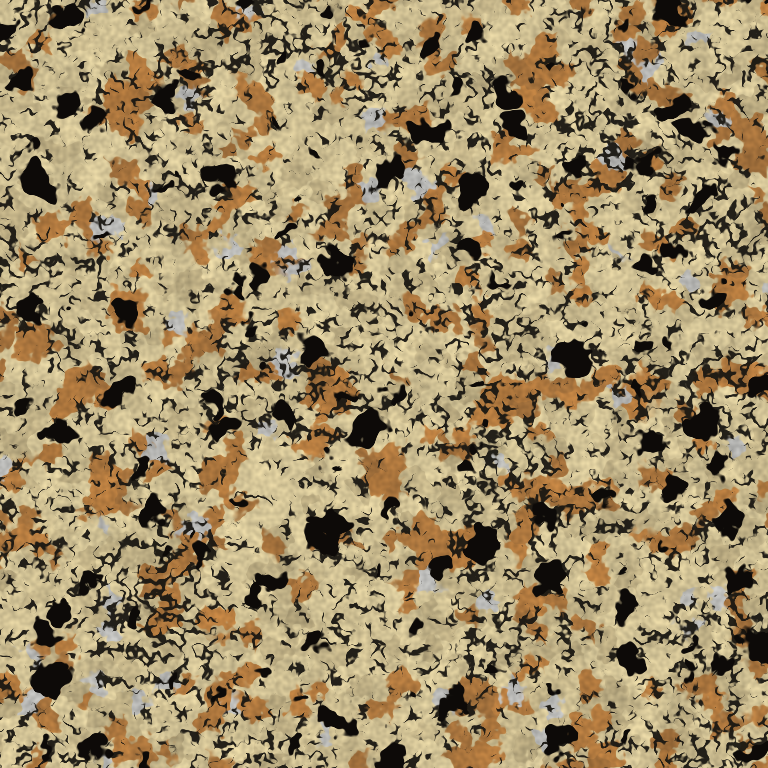
Write a Shadertoy shader that draws this texture.

```glsl
const vec3 CREAM = vec3(0.84, 0.78, 0.60);
const vec3 DULL_CREAM = vec3(0.71, 0.65, 0.49);
const vec3 ORANGE = vec3(0.72, 0.49, 0.25);
const vec3 BROWN = vec3(0.62, 0.43, 0.23);
const vec3 QUARTZ = vec3(0.72, 0.72, 0.71);
const vec3 VEIN = vec3(0.10, 0.09, 0.07);
const vec3 MICA = vec3(0.05, 0.04, 0.03);

const float GRAIN_SCALE = 42.0;      // grains across the canvas
const float GRAIN_SHARPNESS = 24.0;
const float PATCH_SCALE = 15.0;      // clusters of orange grains
const float ORANGE_LEVEL = 0.20;
const float QUARTZ_SHARE = 0.025;
const float VEIN_SCALE = 62.0;
const float VEIN_WIDTH = 0.19;
const float VEIN_SOFTNESS = 0.07;
const float MICA_SCALE = 13.0;       // black flakes across the canvas
const float MICA_SHARE = 0.78;
const float MICA_SOFTNESS = 0.025;
const vec2 MICA_RADIUS = vec2(0.09, 0.36);

vec2 hash2(vec2 p) {
    vec3 q = fract(p.xyx * vec3(0.1031, 0.1030, 0.0973));
    q += dot(q, q.yzx + 33.33);
    return fract((q.xx + q.yz) * q.zy);
}

float cornerSlope(vec2 cell, vec2 corner, vec2 f) {
    float angle = 6.2832 * hash2(cell + corner).x;
    return dot(vec2(cos(angle), sin(angle)), f - corner);
}

float gradientNoise(vec2 p) {
    vec2 i = floor(p), f = fract(p);
    vec2 u = f * f * f * (f * (f * 6.0 - 15.0) + 10.0);
    float low = mix(cornerSlope(i, vec2(0, 0), f), cornerSlope(i, vec2(1, 0), f), u.x);
    float high = mix(cornerSlope(i, vec2(0, 1), f), cornerSlope(i, vec2(1, 1), f), u.x);
    return mix(low, high, u.y);
}

vec2 warp(vec2 p, float scale) {
    return vec2(gradientNoise(p * scale + 17.0), gradientNoise(p * scale + 71.0));
}

// Mineral colour of one grain
vec3 grainColor(vec2 cell) {
    vec2 pick = hash2(cell + 301.0);
    float patchiness = gradientNoise(cell * PATCH_SCALE / GRAIN_SCALE + 5.3);
    float orange = step(ORANGE_LEVEL, patchiness + 0.5 * (pick.x - 0.5));
    vec3 color = mix(CREAM, DULL_CREAM, pick.y * pick.y);
    color = mix(color, mix(ORANGE, BROWN, pick.y), orange);
    return mix(color, QUARTZ, step(hash2(cell + 87.0).x, QUARTZ_SHARE));
}

// Voronoi grains blended across a narrow seam
vec3 grains(vec2 p) {
    vec2 base = floor(p);
    vec3 sum = vec3(0.0);
    float total = 0.0;
    for (int y = -1; y <= 1; y++)
    for (int x = -1; x <= 1; x++) {
        vec2 cell = base + vec2(x, y);
        float weight = exp(-GRAIN_SHARPNESS * length(cell + hash2(cell) - p));
        sum += weight * grainColor(cell);
        total += weight;
    }
    return sum / total;
}

// Short, broken dark threads, denser in some regions
float veins(vec2 p) {
    float ridge = abs(gradientNoise(p * VEIN_SCALE) + 0.45 * gradientNoise(p * VEIN_SCALE * 2.1 + 9.0));
    float gate = gradientNoise(p * VEIN_SCALE * 0.8 + 40.0) + 0.5 * gradientNoise(p * 7.0 + 3.0);
    float width = mix(-VEIN_SOFTNESS, VEIN_WIDTH, smoothstep(-0.2, 0.4, gate));
    return 1.0 - smoothstep(width - VEIN_SOFTNESS, width + VEIN_SOFTNESS, ridge);
}

// Scattered, ragged black flakes
float micaFlakes(vec2 p) {
    vec2 q = p * MICA_SCALE + 0.32 * warp(p, 34.0) + 0.12 * warp(p, 90.0);
    vec2 base = floor(q);
    float nearest = 1.0;
    for (int y = -1; y <= 1; y++)
    for (int x = -1; x <= 1; x++) {
        vec2 cell = base + vec2(x, y);
        vec2 traits = hash2(cell + 530.0);
        if (hash2(cell + 911.0).x > MICA_SHARE) continue;
        vec2 d = q - cell - hash2(cell + 150.0);
        float angle = 6.2832 * traits.y;
        vec2 axis = vec2(cos(angle), sin(angle));
        d = vec2(dot(d, axis), 1.35 * dot(d, vec2(-axis.y, axis.x)));
        float radius = mix(MICA_RADIUS.x, MICA_RADIUS.y, traits.x * traits.x);
        nearest = min(nearest, length(d) - radius);
    }
    return 1.0 - smoothstep(-MICA_SOFTNESS, MICA_SOFTNESS, nearest);
}

void mainImage(out vec4 fragColor, in vec2 fragCoord) {
    vec2 p = fragCoord / iResolution.y;

    // Grain body with faint mottling
    vec2 grainPoint = p * GRAIN_SCALE + 0.6 * warp(p, 45.0) + 0.4 * warp(p, 110.0);
    vec3 color = grains(grainPoint);
    color *= 1.0 + 0.12 * gradientNoise(p * 28.0) + 0.16 * gradientNoise(p * 140.0);

    // Dark minerals on top
    color = mix(color, VEIN, 0.95 * veins(p + 0.003 * warp(p, 80.0)));
    color = mix(color, MICA, micaFlakes(p));
    fragColor = vec4(clamp(color, 0.0, 1.0), 1.0);
}
```
